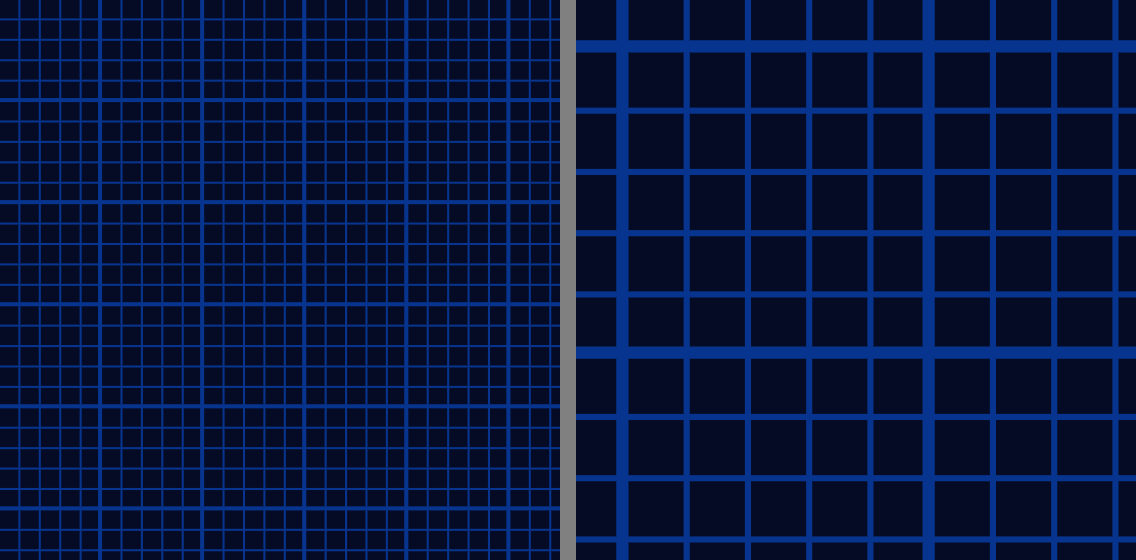
Left: the whole. Right: its middle third, enlarged.
A WebGL 2 fragment shader for this pattern:

```glsl
#version 300 es
precision highp float;
// Blueprint graph paper: a fine blue grid on near-black navy, with a heavier
// line closing every fifth cell. Each grid is a folded distance to the nearest
// line, turned into coverage with a one-pixel smooth edge.

#define MAJOR_REPEATS 5.4857   // large squares across the canvas
#define CELLS_PER_MAJOR 5.0    // small cells in each large square
#define MINOR_WIDTH 0.02       // line widths, as shares of a large square
#define MAJOR_WIDTH 0.04
#define PAPER_COLOR vec3(0.022, 0.045, 0.145)
#define LINE_COLOR vec3(0.025, 0.205, 0.555)

uniform vec2 u_resolution;
out vec4 fragColor;

// Coverage of lines that end at each multiple of period, on both axes.
float gridCoverage(vec2 p, float period, float width, float pixel) {
    vec2 centered = p + 0.5 * width;
    vec2 dist = abs(centered - period * round(centered / period));
    vec2 cover = clamp(0.5 + (0.5 * width - dist) / pixel, 0.0, 1.0);
    return max(cover.x, cover.y);
}

void main() {
    // Measure in large squares from the upper left corner.
    vec2 fromTopLeft = vec2(gl_FragCoord.x, u_resolution.y - gl_FragCoord.y);
    float pixel = MAJOR_REPEATS / u_resolution.y;
    vec2 p = fromTopLeft * pixel;

    // Fine and heavy grids share one colour, so crossings do not brighten.
    float minor = gridCoverage(p, 1.0 / CELLS_PER_MAJOR, MINOR_WIDTH, pixel);
    float major = gridCoverage(p, 1.0, MAJOR_WIDTH, pixel);
    fragColor = vec4(mix(PAPER_COLOR, LINE_COLOR, max(minor, major)), 1.0);
}
```
